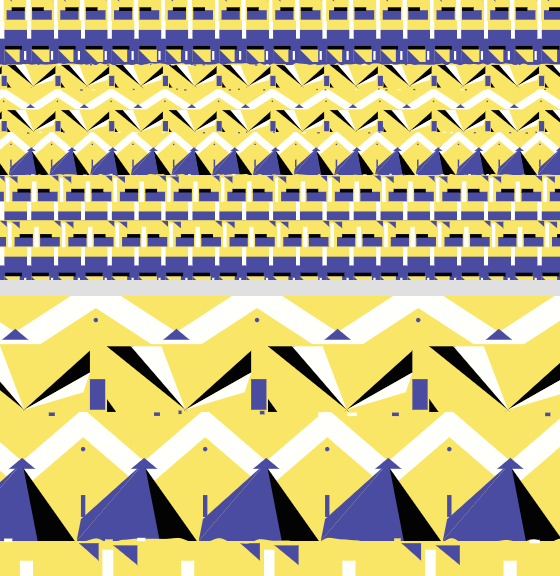
Top: the whole. Bottom: its middle third, enlarged.
A Shadertoy shader for this pattern:

```glsl
const vec3 YELLOW = vec3(0.98, 0.90, 0.40);
const vec3 VIOLET = vec3(0.29, 0.30, 0.63);
const vec3 WHITE = vec3(1.0, 1.0, 0.99);
const vec3 BLACK = vec3(0.01);
const float PERIOD = 73.7;
float pixel; // one pixel in design units (canvas height = 384)

float hash(vec2 p) {
    vec3 q = fract(p.xyx * 0.1031);
    q += dot(q, q.yzx + 33.33);
    return fract((q.x + q.y) * q.z);
}

float noise(float x) {
    float f = fract(x);
    return mix(hash(vec2(floor(x), 7.0)), hash(vec2(floor(x) + 1.0, 7.0)), f * f * (3.0 - 2.0 * f));
}

float box(vec2 p, vec2 lo, vec2 hi) {
    vec2 d = max(lo - p, p - hi);
    return max(d.x, d.y);
}

float edge(vec2 p, vec2 a, vec2 b) {
    vec2 e = normalize(b - a), r = p - a;
    return e.y * r.x - e.x * r.y;
}

float tri(vec2 p, vec2 a, vec2 b, vec2 c) {
    float s = -sign(edge(c, a, b));
    return max(edge(p, a, b) * s, max(edge(p, b, c) * s, edge(p, c, a) * s));
}

void fill(inout vec3 col, vec3 ink, float d) {
    col = mix(col, ink, clamp(0.5 - d / pixel, 0.0, 1.0));
}

// Paired blocks with black lids and white posts
vec3 blocks(vec2 q) {
    vec3 col = YELLOW;
    q.x = mod(q.x, PERIOD);
    fill(col, WHITE, box(q, vec2(0, 4), vec2(5, 38)));
    fill(col, WHITE, box(q, vec2(36, 9), vec2(42, 38)));
    fill(col, VIOLET, tri(q, vec2(5, 2), vec2(16, 2), vec2(16, 11)));
    fill(col, VIOLET, tri(q, vec2(63, 1), vec2(72, 1), vec2(72, 9)));
    fill(col, VIOLET, box(q, vec2(9, 23), vec2(34, 36)));
    fill(col, VIOLET, box(q, vec2(44, 23), vec2(71, 36)));
    fill(col, BLACK, box(q, vec2(16, 19), vec2(34, 24)));
    fill(col, BLACK, box(q, vec2(44, 19), vec2(60, 24)));
    return col;
}

// Violet slab with white slots, black dashes and notched squares
vec3 slab(vec2 q) {
    vec3 col = YELLOW;
    float id = floor(q.x / (PERIOD * 0.5));
    q.x = mod(q.x, PERIOD * 0.5);
    fill(col, VIOLET, 13.0 - q.y);
    fill(col, WHITE, box(q, vec2(0), vec2(6, 25)));
    fill(col, BLACK, box(q, vec2(7, 35), vec2(30, 40)));
    fill(col, YELLOW, box(q, vec2(6, 40), vec2(27.0 + 4.0 * mod(id, 2.0), 57)));
    fill(col, VIOLET, tri(q, vec2(6, 40), vec2(23, 57), vec2(6, 57)));
    fill(col, WHITE, box(q, vec2(33, 42), vec2(36, 54)));
    return col;
}

// Split black and white wedges meeting in a V
vec3 wedges(vec2 q) {
    vec3 col = YELLOW;
    q.x = mod(q.x, PERIOD);
    vec2 apex = vec2(36, 30);
    fill(col, BLACK, tri(q, vec2(0, 1), vec2(12, 1), apex));
    fill(col, WHITE, tri(q, vec2(11, 1), vec2(25, 1), apex));
    fill(col, BLACK, tri(q, apex, vec2(66, 3), vec2(66, 13)));
    fill(col, WHITE, tri(q, apex, vec2(66, 13), vec2(63, 22)));
    fill(col, VIOLET, box(q, vec2(66, 16), vec2(73, 30)));
    fill(col, BLACK, tri(q, vec2(0, 25), vec2(5, 32), vec2(0, 32)));
    return col;
}

// White zigzag with a dot under each peak and a violet tip in each valley
vec3 zigzag(vec2 q, float period) {
    vec3 col = YELLOW;
    float x = abs(mod(q.x + period * 0.5, period) - period * 0.5);
    float slope = 48.0 / period;
    fill(col, WHITE, (abs(q.y - slope * x - 5.0) - 6.5) / sqrt(1.0 + slope * slope));
    vec2 v = vec2(period * 0.5 - x, q.y);
    fill(col, VIOLET, tri(v, vec2(-6, 26), vec2(6, 26), vec2(0, 21)));
    fill(col, VIOLET, length(vec2(x, q.y - 17.0)) - 1.0);
    return col;
}

// Zigzag standing on shaded pyramids
vec3 pyramids(vec2 q) {
    float period = 55.8;
    vec3 col = zigzag(q, period);
    vec2 p = vec2(mod(q.x + 3.0, period), q.y - 24.0);
    fill(col, VIOLET, box(p, vec2(2, 14), vec2(4, 24)));
    fill(col, BLACK, tri(p, vec2(31, 1), vec2(37, 35), vec2(55, 35)));
    fill(col, VIOLET, tri(p, vec2(0, 35), vec2(31, -1), vec2(38, 35)));
    fill(col, VIOLET, tri(p, vec2(0, 35), vec2(2, 25), vec2(31, -1)));
    return col;
}

void mainImage(out vec4 fragColor, in vec2 fragCoord) {
    pixel = 384.0 / iResolution.y;
    vec2 p = vec2(fragCoord.x, iResolution.y - fragCoord.y) * pixel;
    float ragged = 3.0 * (noise(p.x * 0.16) - 0.5);

    // Bands stacked from the top down
    vec3 col = blocks(p + vec2(0, 9));
    fill(col, slab(p - vec2(0, 28)), 28.0 - p.y);
    fill(col, wedges(p - vec2(10, 88)), 88.0 + ragged - p.y);
    fill(col, zigzag(p - vec2(5, 122), PERIOD), 122.0 - p.y);
    fill(col, wedges(p - vec2(10, 150)), 150.0 - p.y);
    fill(col, pyramids(p - vec2(15, 181)), 181.0 - p.y);
    for (float i = 0.0; i < 2.0; i++) {
        float top = 240.0 + 62.0 * i;
        fill(col, blocks(p - vec2(8.0 + 3.0 * i, top)), top + ragged * (1.0 - i) - p.y);
        fill(col, slab(p - vec2(0, top + 37.0)), top + 37.0 - p.y);
    }

    // Loose chips along the band seams
    float seams[4] = float[4](88.0, 122.0, 181.0, 239.0);
    for (int i = 0; i < 4; i++) {
        vec2 id = vec2(floor(p.x / 12.0), float(i) * 17.0);
        float h = hash(id), k = hash(id + 5.3);
        vec2 c = vec2(mod(p.x, 12.0) - 3.0 - 6.0 * k, p.y - seams[i] - 3.0 * (h - 0.5));
        vec3 ink = k < 0.4 ? VIOLET : k < 0.7 ? YELLOW : WHITE;
        if (h > 0.55) fill(col, ink, box(c, vec2(-2.5 * h, -0.8), vec2(2.5 * k, 0.8)));
    }
    fragColor = vec4(col, 1.0);
}
```
